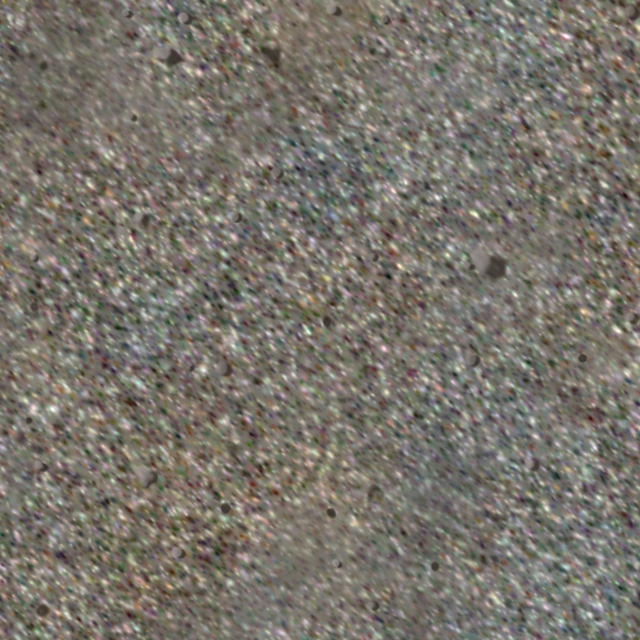
This texture is drawn by a WebGL 1 fragment shader. Its source:

```glsl
precision highp float;
// Coarse sandy ground: soft, slanted mineral grains summed as Gaussian splats
// at two sizes, over broad patches that vary brightness, tint and roughness.
// A sparse layer adds small pebbles and hollows with shadows on their right.

uniform vec2 u_resolution;

const vec3 SAND = vec3(0.474, 0.453, 0.418);
const vec3 PEBBLE = vec3(0.56, 0.53, 0.52);
const vec3 SHADOW = vec3(0.20, 0.175, 0.15);
const vec3 COOL_TINT = vec3(-0.015, 0.012, 0.035);
const vec3 WARM_TINT = vec3(0.015, 0.0, -0.018);
const float SLANT = 0.72;

// Three random values per cell, without sine.
vec3 hash3(vec2 cell) {
  vec3 q = fract(cell.xyx * vec3(0.1031, 0.1030, 0.0973));
  q += dot(q, q.yxz + 33.33);
  return fract((q.xxy + q.yzz) * q.zyx);
}

vec2 rotate(vec2 p, float angle) {
  float c = cos(angle), s = sin(angle);
  return vec2(c * p.x - s * p.y, s * p.x + c * p.y);
}

float valueNoise(vec2 p) {
  vec2 cell = floor(p), f = fract(p);
  f = f * f * (3.0 - 2.0 * f);
  float low = mix(hash3(cell).x, hash3(cell + vec2(1.0, 0.0)).x, f.x);
  float high = mix(hash3(cell + vec2(0.0, 1.0)).x, hash3(cell + 1.0).x, f.x);
  return mix(low, high, f.y);
}

float fbm(vec2 p) {
  float sum = 0.0, weight = 0.533;
  for (int i = 0; i < 4; i++) {
    sum += weight * valueNoise(p);
    p = rotate(p, 0.6) * 2.03 + 17.3;
    weight *= 0.5;
  }
  return sum;
}

// Signed colour offset from one layer of blurred grains; few are very bright.
vec3 grains(vec2 p, float seed) {
  vec2 home = floor(p);
  vec3 sum = vec3(0.0);
  for (int y = -1; y <= 1; y++) {
    for (int x = -1; x <= 1; x++) {
      vec2 cell = home + vec2(float(x), float(y));
      vec3 place = hash3(cell + seed);
      vec3 tone = hash3(cell + seed + 71.7);
      vec3 hue = hash3(cell + seed + 143.1) - 0.5;
      vec2 d = rotate(p - cell - place.xy, (place.z - 0.5) * 1.4);
      d *= mix(vec2(0.8, 1.0), vec2(1.2, 1.5), tone.y);
      float light = 1.6 * tone.x * tone.x - 0.53;
      vec3 rust = step(0.96, tone.z) * vec3(0.35, 0.05, -0.15);
      sum += exp(-4.6 * dot(d, d)) * (light + 0.42 * hue + rust);
    }
  }
  return sum;
}

// Soft disc with a slightly uneven rim.
float blob(vec2 d, float radius, float wobble) {
  return 1.0 - smoothstep(0.55 * radius, 1.25 * radius, length(d) + wobble);
}

// Occasional pebbles and hollows, one at most in each large cell.
vec3 addPebbles(vec3 color, vec2 p, float scale, float share, float seed) {
  vec2 q = p * scale;
  vec2 cell = floor(q);
  vec3 place = hash3(cell + seed);
  vec3 kind = hash3(cell + seed + 37.9);
  float present = step(kind.x, share);
  float radius = mix(0.07, 0.13, kind.y);
  float wobble = (valueNoise(p * 75.0) - 0.5) * 0.09;
  vec2 d = q - cell - mix(vec2(0.3), vec2(0.65), place.xy);
  float shade = blob(d - radius * vec2(0.95, -0.45), radius, wobble);
  float stone = blob(d, radius, wobble) * step(0.35, kind.z);
  color = mix(color, SHADOW, shade * present * 0.8);
  vec3 face = PEBBLE + (place.z - 0.5) * 0.12 - d.x / radius * 0.05;
  return mix(color, face, stone * present * 0.75);
}

void main() {
  vec2 p = gl_FragCoord.xy / min(u_resolution.x, u_resolution.y);
  vec2 along = rotate(p, SLANT);

  // Broad patches of the ground.
  float patches = fbm(p * 5.0 + 3.7) - 0.5;
  float clumps = fbm(along * vec2(17.0, 24.0) + 41.0) - 0.5;
  float hueField = fbm(p * 4.0 + 80.0);
  float rough = smoothstep(0.25, 0.6, fbm(p * 6.0 + 23.0));

  vec3 color = SAND + 0.12 * patches + 0.13 * clumps;
  color += COOL_TINT * smoothstep(0.52, 0.75, hueField);
  color += WARM_TINT * smoothstep(0.48, 0.25, hueField);

  // Slanted grains, fainter where the ground is dusty.
  vec3 relief = 0.25 * grains(along * vec2(66.0, 104.0), 5.0);
  relief += 0.19 * grains(along * vec2(108.0, 168.0), 211.0);
  color += relief * mix(0.55, 1.2, rough);

  color = addPebbles(color, p, 6.0, 0.2, 9.0);
  color = addPebbles(color, p + 0.37, 13.0, 0.16, 57.0);
  gl_FragColor = vec4(clamp(color, 0.0, 1.0), 1.0);
}
```
